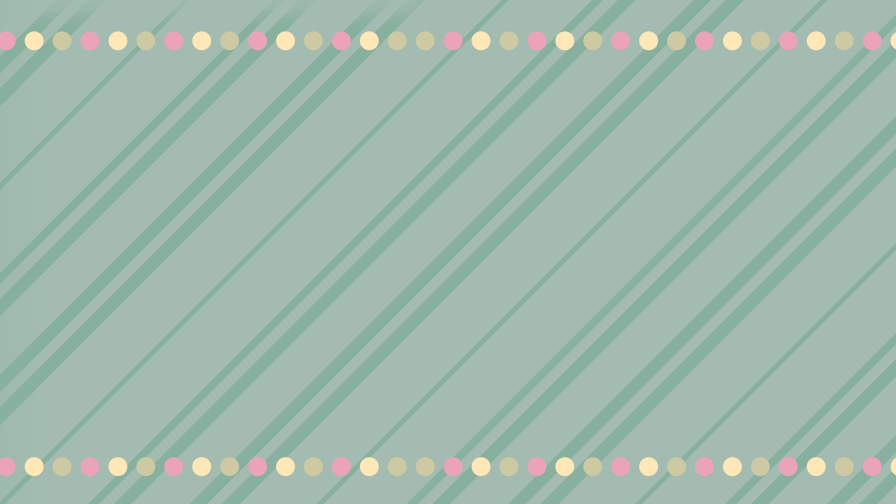
Give the GLSL for this pattern, as a Shadertoy shader.

```glsl
// Sage green ground with repeating groups of five diagonal stripes, and two
// rows of pink, cream and khaki dots. Stripes are 1D distances along a diagonal
// coordinate folded by mod; dots are circles in cells. Unit: canvas height.

#define STRIPE_PERIOD 0.6324
#define STRIPE_START  0.3699
#define DOT_SPACING   0.05542
#define DOT_START     0.0123
#define DOT_RADIUS    0.0187
#define ROW_LOW       0.0741
#define ROW_HIGH      0.9190
#define SKIPPED_DOT   15.0
#define WEAR_FADE     0.8
#define EDGE_TINT     0.14

const vec3 GROUND = vec3(0.64, 0.735, 0.69);
const vec3 STRIPE = vec3(0.53, 0.69, 0.62);
const vec3 PINK   = vec3(0.92, 0.64, 0.73);
const vec3 CREAM  = vec3(1.00, 0.91, 0.72);
const vec3 KHAKI  = vec3(0.80, 0.79, 0.64);

// Coverage of a shape from its signed distance
float cover(float dist, float blur) {
    return 1.0 - smoothstep(-blur, blur, dist);
}

// One stripe, wrapped around the period; widths are measured horizontally
float stripe(float t, float center, float halfWidth, float blur) {
    float d = mod(t - center + 0.5 * STRIPE_PERIOD, STRIPE_PERIOD) - 0.5 * STRIPE_PERIOD;
    return cover(abs(d) - halfWidth, blur);
}

// Group of one thin, one medium and three wide stripes
float stripeGroup(float t, float blur) {
    float m = stripe(t, 0.0, 0.0069, blur);
    m = max(m, stripe(t, 0.1829, 0.0110, blur));
    m = max(m, stripe(t, 0.2407, 0.0174, blur));
    m = max(m, stripe(t, 0.3912, 0.0174, blur));
    return max(m, stripe(t, 0.4556, 0.0178, blur));
}

// Three-colour cycle that repeats one khaki dot partway along the row
vec3 dotColor(float index) {
    float k = mod(index - step(SKIPPED_DOT, index), 3.0);
    return k < 0.5 ? PINK : (k < 1.5 ? CREAM : KHAKI);
}

void mainImage(out vec4 fragColor, in vec2 fragCoord) {
    vec2 p = fragCoord / iResolution.y;
    float px = 1.0 / iResolution.y;

    // Ground, slightly greener at the left edge
    float tint = EDGE_TINT * (1.0 - smoothstep(0.0, 0.1, p.x));
    vec3 color = mix(GROUND, STRIPE, tint);

    // Diagonal stripes, worn away along the upper left edge
    float wear = smoothstep(0.94, 1.0, p.y) * (1.0 - smoothstep(0.8, 0.92, p.x));
    float mask = stripeGroup(p.x + 1.0 - p.y - STRIPE_START, px);
    color = mix(color, STRIPE, mask * (1.0 - WEAR_FADE * wear));

    // Dot rows
    float index = floor((p.x - DOT_START) / DOT_SPACING + 0.5);
    float rowY = p.y < 0.5 ? ROW_LOW : ROW_HIGH;
    vec2 center = vec2(DOT_START + index * DOT_SPACING, rowY);
    float disc = cover(length(p - center) - DOT_RADIUS, 0.7 * px);
    color = mix(color, dotColor(index), disc);

    fragColor = vec4(color, 1.0);
}
```
